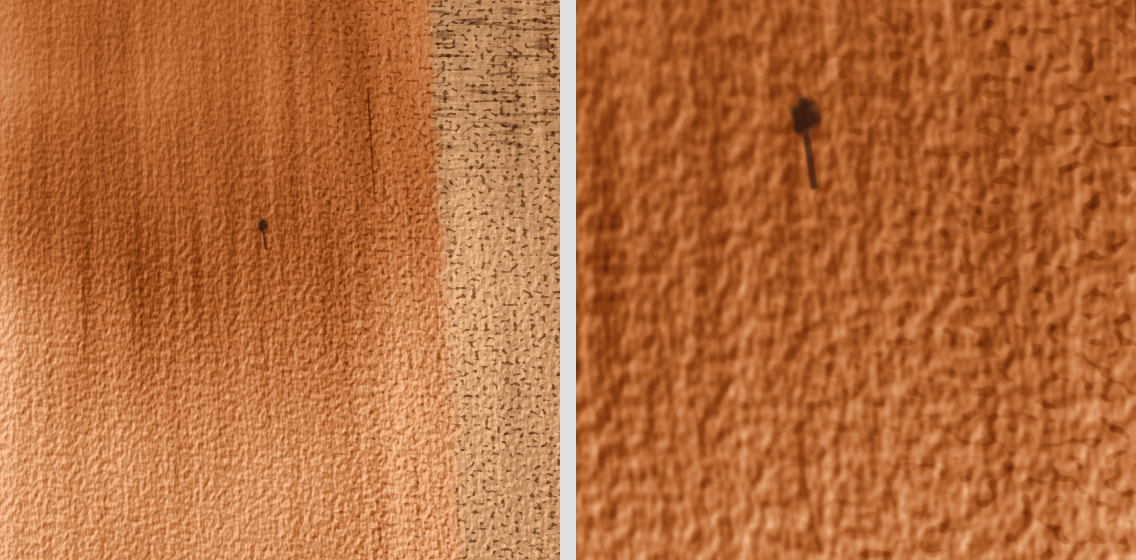
Left, the full canvas; right, a detail of the centre.
Reproduce this texture procedurally as a WebGL 1 fragment shader.

```glsl
precision highp float;
// Planed reddish wood with upright grain, a pale sapwood strip on the right,
// dark pores and one small knot. Stretched gradient noise builds a single tone
// value, which a colour ramp turns into wood.
uniform vec2 u_resolution;

vec2 gradient(vec2 cell) {
  vec3 h = fract(cell.xyx * vec3(0.1031, 0.1030, 0.0973));
  h += dot(h, h.yzx + 33.33);
  float angle = 6.2832 * fract((h.x + h.y) * h.z);
  return vec2(cos(angle), sin(angle));
}

// Gradient noise, roughly -1 to 1
float noise(vec2 p) {
  vec2 i = floor(p), f = fract(p);
  vec2 u = f * f * f * (f * (f * 6.0 - 15.0) + 10.0);
  float a = dot(gradient(i), f);
  float b = dot(gradient(i + vec2(1, 0)), f - vec2(1, 0));
  float c = dot(gradient(i + vec2(0, 1)), f - vec2(0, 1));
  float d = dot(gradient(i + vec2(1, 1)), f - vec2(1, 1));
  return 1.5 * mix(mix(a, b, u.x), mix(c, d, u.x), u.y);
}

// Noise lit from the upper left, as on a rough surface
float relief(vec2 p) {
  return noise(p) - noise(p + vec2(-0.42, 0.34));
}

float blob(vec2 p, vec2 center, vec2 size) {
  vec2 d = (p - center) / size;
  return exp(-dot(d, d));
}

float segment(vec2 p, vec2 a, vec2 b) {
  vec2 ab = b - a;
  return length(p - a - ab * clamp(dot(p - a, ab) / dot(ab, ab), 0.0, 1.0));
}

vec3 woodRamp(float tone) {
  vec3 col = mix(vec3(0.36, 0.14, 0.04), vec3(0.55, 0.25, 0.07), smoothstep(-0.4, 0.0, tone));
  col = mix(col, vec3(0.67, 0.36, 0.15), clamp(tone * 4.0, 0.0, 1.0));
  col = mix(col, vec3(0.78, 0.47, 0.26), clamp(tone * 4.0 - 1.0, 0.0, 1.0));
  col = mix(col, vec3(0.84, 0.58, 0.38), clamp(tone * 4.0 - 2.0, 0.0, 1.0));
  col = mix(col, vec3(0.95, 0.70, 0.52), clamp(tone * 4.0 - 3.0, 0.0, 1.0));
  return mix(col, vec3(1.0, 0.84, 0.69), smoothstep(1.0, 1.5, tone));
}

void main() {
  vec2 uv = gl_FragCoord.xy / u_resolution;
  // Grain leans slightly towards the right side
  vec2 g = uv;
  g.x += 0.07 * (uv.y - 0.5) * uv.x + 0.003 * noise(uv * vec2(5.0, 3.0));

  // Broad light: dark above, pale below a sagging diagonal border
  float border = 0.34 + 0.9 * (uv.x - 0.33) * (uv.x - 0.33) + 0.06 * noise(uv * 4.0);
  float tone = mix(0.70, 0.30, smoothstep(-0.24, 0.2, uv.y - border));
  tone -= 0.15 * blob(uv, vec2(0.24, 0.55), vec2(0.2, 0.2));
  tone += 0.12 * blob(uv, vec2(0.12, 0.84), vec2(0.25, 0.06));
  tone += 0.15 * blob(uv, vec2(0.0, 0.42), vec2(0.14, 0.14));
  tone += 0.18 * smoothstep(0.07, 0.0, uv.x);
  tone -= 0.08 * blob(uv, vec2(0.62, 0.8), vec2(0.05, 0.3));
  tone += 0.10 * smoothstep(0.66, 0.69, g.x) + 0.08 * noise(uv * vec2(6.0, 4.0));

  // Sapwood strip with a ragged edge
  float sap = smoothstep(0.78, 0.81, g.x + 0.012 * noise(uv * vec2(30.0, 90.0)));
  tone = mix(tone, 0.74 + 0.16 * blob(uv, vec2(0.82, 0.47), vec2(0.08, 0.3)), sap);

  // Upright streaks, strongest left of the middle
  float streaks = 0.6 * noise(g * vec2(42.0, 1.8)) + 0.5 * noise(g * vec2(95.0, 3.0) + 17.0)
    + 0.3 * noise(g * vec2(190.0, 5.0) + 41.0);
  tone += streaks * (0.17 + 0.15 * blob(uv, vec2(0.24, 0.52), vec2(0.22, 0.25)));

  // Rough grain, coarser and deeper towards the bottom
  float depth = mix(1.0, 0.45, smoothstep(0.2, 0.95, uv.y)) * mix(1.0, 0.75, sap);
  tone += depth * (0.34 * relief(g * vec2(115.0, 78.0) + 7.0)
    + 0.25 * relief(g * vec2(205.0, 140.0) + 61.0));

  // Pores: short flecks everywhere, denser to the right
  float density = mix(0.1, 0.5, smoothstep(0.35, 0.75, uv.x)) + 0.4 * sap;
  float flecks = smoothstep(0.2, 0.6, noise(g * vec2(100.0, 135.0) + 23.0)
    + 0.25 * noise(g * vec2(80.0, 4.0) + 5.0));
  tone -= 0.72 * density * flecks;

  // Long cross scratches in the upper right corner
  float corner = smoothstep(0.45, 0.9, uv.y) * sap;
  float scratches = smoothstep(0.15, 0.6, noise(uv * vec2(17.0, 125.0) + 3.0));
  tone -= corner * (0.45 * scratches + 0.12) + 0.14 * corner * noise(uv * vec2(9.0, 210.0));

  // Thin crack along the grain
  float crack = smoothstep(0.0028, 0.0005, segment(uv, vec2(0.657, 0.84), vec2(0.669, 0.64)));
  tone -= 0.4 * crack;

  vec3 col = woodRamp(tone);
  float luma = dot(col, vec3(0.3, 0.59, 0.11));
  col = mix(col, luma * vec3(1.22, 0.97, 0.72), 0.6 * sap);

  // Knot with a tapering tail
  vec2 k = uv - vec2(0.469, 0.597);
  k += 0.003 * vec2(noise(uv * 120.0), noise(uv * 120.0 + 9.0));
  float knot = smoothstep(1.3, 0.6, length(k / vec2(0.0075, 0.0125)));
  float tail = smoothstep(0.0032, 0.0008, segment(uv, vec2(0.470, 0.59), vec2(0.475, 0.556)));
  col = mix(col, vec3(0.20, 0.09, 0.06), max(0.9 * knot, 0.7 * tail));

  gl_FragColor = vec4(clamp(col, 0.0, 1.0), 1.0);
}
```
